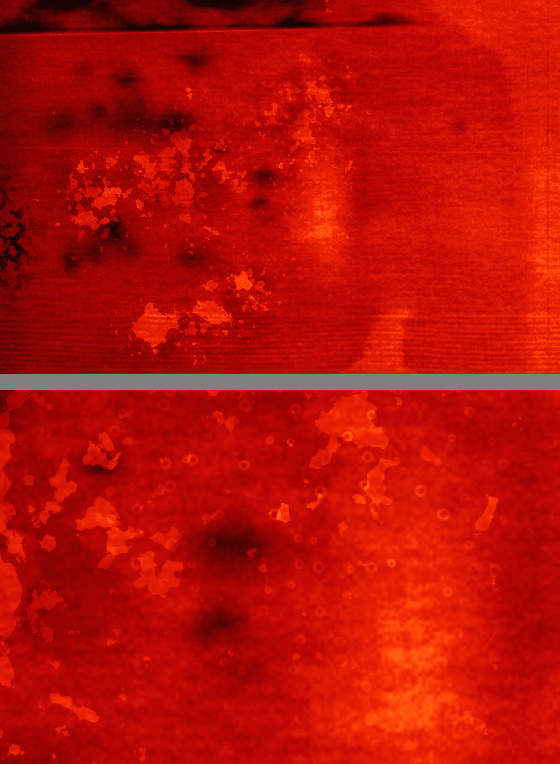
Top, the full canvas; bottom, a detail of the centre.
Reproduce this texture procedurally as a Shadertoy shader.

```glsl
float hash(vec2 p) {
    return fract(sin(dot(p, vec2(127.1, 311.7))) * 43758.5453);
}

float noise(vec2 p) {
    vec2 i = floor(p), f = fract(p);
    f = f * f * (3.0 - 2.0 * f);
    return mix(mix(hash(i), hash(i + vec2(1, 0)), f.x),
               mix(hash(i + vec2(0, 1)), hash(i + vec2(1, 1)), f.x), f.y);
}

float fbm(vec2 p) {
    float sum = 0.0, amp = 0.5;
    for (int i = 0; i < 5; i++) {
        sum += amp * noise(p);
        p = mat2(1.6, 1.2, -1.2, 1.6) * p + 7.3;
        amp *= 0.5;
    }
    return sum / 0.97;
}

// Soft elliptical spot
float blob(vec2 p, vec2 centre, vec2 radius) {
    vec2 q = (p - centre) / radius;
    return exp(-dot(q, q));
}

// Thin horizontal or vertical crease
float crease(float d, float width) {
    return exp(-d * d / (width * width));
}

// Small scattered bubble outlines
float rings(vec2 p) {
    vec2 cell = floor(p * 44.0), f = fract(p * 44.0) - 0.5;
    vec2 offset = vec2(hash(cell + 3.0), hash(cell + 9.0)) - 0.5;
    float radius = mix(0.09, 0.2, hash(cell + 5.0));
    float d = abs(length(f - offset * 0.5) - radius);
    return (1.0 - smoothstep(0.03, 0.1, d)) * step(0.6, hash(cell));
}

// Dark red through scarlet to orange
vec3 ramp(float t) {
    float green = 0.01 + 0.02 * smoothstep(0.62, 0.75, t)
                + 0.08 * smoothstep(0.74, 0.9, t) + 0.28 * smoothstep(0.88, 1.1, t);
    return vec3(min(t, 1.0), green, 0.01 + 0.01 * smoothstep(0.6, 0.8, t) + 0.06 * smoothstep(0.95, 1.1, t));
}

void mainImage(out vec4 fragColor, in vec2 fragCoord) {
    vec2 p = fragCoord / iResolution.y;
    vec2 turned = mat2(0.8, 0.6, -0.6, 0.8) * p;
    float cloud = fbm(p * vec2(3.0, 5.0));
    float rough = fbm(turned * 19.0 + 4.0);
    float fine = fbm(turned * 60.0 + 19.0);
    vec2 warped = p + 0.05 * (vec2(cloud, rough) - 0.5);

    // Stained ground, lighter to the right
    float tone = mix(0.61, 0.81, smoothstep(0.1, 1.3, p.x)) + 0.28 * (cloud - 0.5);
    tone -= 0.12 * (1.0 - smoothstep(0.0, 0.12, p.x));
    float edge = 1.4 - 0.25 * smoothstep(0.8, 1.0, p.y) + 0.12 * (cloud - 0.5);
    tone += 0.12 * smoothstep(-0.04, 0.04, p.x - edge + 0.05 * (rough - 0.5));
    tone += 0.25 * blob(warped, vec2(0.86, 0.43), vec2(0.075, 0.14));
    tone -= 0.11 * blob(warped, vec2(0.96, 0.46), vec2(0.035, 0.13));

    // Pale spill rising from the bottom edge
    float spillWidth = 0.045 + 0.07 * exp(-p.y * 40.0);
    float spillEdge = abs(warped.x - 1.0 - 0.28 * p.y) - spillWidth + 0.05 * (fine - 0.5);
    float spill = 1.0 - smoothstep(-0.015, 0.015, spillEdge);
    tone += 0.16 * spill * (1.0 - smoothstep(0.15, 0.22, warped.y));

    // Soot spots and the burnt top strip
    float soot = 0.0;
    for (int i = 0; i < 15; i++) {
        vec2 id = vec2(float(i), 2.0);
        vec2 centre = vec2(mix(0.14, 0.75, hash(id)), mix(0.28, 0.88, hash(id + 11.0)));
        vec2 size = vec2(0.035, 0.027) * mix(0.6, 1.6, hash(id + 23.0));
        soot += mix(0.12, 0.45, hash(id + 31.0)) * blob(warped, centre, size);
    }
    soot += 0.3 * blob(warped, vec2(0.36, 0.67), vec2(0.13, 0.04));
    soot += 0.3 * blob(warped, vec2(0.52, 0.31), vec2(0.045, 0.04));
    soot += 0.14 * blob(p, vec2(1.23, 0.66), vec2(0.02));
    float topFold = 0.905 + 0.02 * p.x;
    float strip = smoothstep(-0.005, 0.015, p.y - topFold) * (1.0 - smoothstep(0.95, 1.25, p.x));
    soot += strip * (0.08 + 0.5 * smoothstep(0.45, 0.75, fbm(p * vec2(5.0, 11.0) + 2.0)));
    soot += 0.45 * blob(p, vec2(0.03, 0.36), vec2(0.05, 0.13)) * smoothstep(0.45, 0.65, fine);
    tone -= min(soot, 0.54);

    // Flaked paint, gathered along a diagonal and near the bottom
    float worn = blob(p, vec2(0.24, 0.44), vec2(0.11, 0.14))
               + blob(p, vec2(0.46, 0.56), vec2(0.13, 0.12))
               + blob(p, vec2(0.84, 0.73), vec2(0.15, 0.14))
               + 1.1 * blob(p, vec2(0.45, 0.11), vec2(0.16, 0.08))
               + blob(p, vec2(0.66, 0.21), vec2(0.1, 0.09))
               + 0.5 * blob(p, vec2(0.6, 0.5), vec2(0.4, 0.3));
    worn = min(worn, 1.1);
    float patches = blob(warped, vec2(0.41, 0.13), vec2(0.05, 0.07))
                  + blob(warped, vec2(0.57, 0.17), vec2(0.05, 0.03))
                  + blob(warped, vec2(0.49, 0.53), vec2(0.04, 0.06));
    float jagged = rough + 0.45 * (fine - 0.5);
    float chipLimit = mix(0.92, 0.61, worn) - 0.2 * patches;
    float chips = smoothstep(chipLimit, chipLimit + 0.03, jagged);
    float speckLimit = mix(0.88, 0.57, worn);
    float specks = smoothstep(speckLimit, speckLimit + 0.05, fine);
    float flakes = max(chips, 0.75 * specks) * mix(0.4, 1.0, noise(p * 9.0 + 6.0));
    tone -= 0.12 * worn * smoothstep(0.52, 0.36, rough);
    tone = mix(tone, 1.02, 0.85 * flakes);
    tone += 0.13 * rings(p) * blob(p, vec2(0.76, 0.6), vec2(0.23, 0.18));

    // Folds and scratches
    tone += 0.2 * crease(p.y - topFold, 0.0025) * (1.0 - smoothstep(0.6, 1.1, p.x));
    tone -= 0.16 * crease(p.y - topFold - 0.012, 0.006) * (1.0 - smoothstep(0.8, 1.3, p.x));
    tone += 0.09 * crease(p.y - 0.605 + 0.01 * p.x, 0.002) * noise(p * 6.0);
    tone += 0.06 * crease(p.y - 0.155, 0.003);
    tone -= 0.1 * crease(p.x - 1.465, 0.003) * noise(p * vec2(2.0, 12.0));

    // Wood lines low down, then fibres and grain
    float lines = sin(p.y * 420.0 + 12.0 * noise(p * vec2(3.0, 14.0)));
    tone += 0.03 * lines * (1.0 - smoothstep(0.12, 0.24, p.y));
    vec2 bent = p + vec2(0.0, 0.015 * noise(p * 9.0));
    float fibre = noise(bent * vec2(14.0, 130.0)) + noise(bent * vec2(60.0, 150.0) + 8.0) - 1.0;
    float grain = noise(p * 190.0) + noise(p * 300.0 + 5.0) - 1.0;
    tone += 0.065 * fibre + 0.07 * grain;

    fragColor = vec4(ramp(max(tone, 0.1)), 1.0);
}
```
